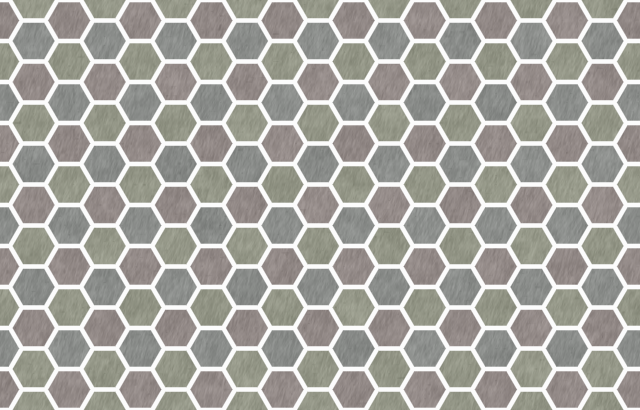
Reproduce this pattern procedurally as a Shadertoy shader.

```glsl
// Muted felt hexagons in rows of green, rose and grey, separated by white joints.

float hash(vec2 p) {
    return fract(sin(dot(p, vec2(127.1, 311.7))) * 43758.5453);
}

float valueNoise(vec2 p) {
    vec2 i = floor(p), f = fract(p);
    f = f * f * (3.0 - 2.0 * f);
    return mix(mix(hash(i), hash(i + vec2(1, 0)), f.x),
               mix(hash(i + vec2(0, 1)), hash(i + vec2(1, 1)), f.x), f.y);
}

// Nearest centre of two interleaved lattices, in cells of two columns by one row
vec2 hexCentre(vec2 p, vec2 cellSize) {
    vec2 even = vec2(floor(p.x + 0.5), floor(p.y) + 0.5);
    vec2 odd = vec2(floor(p.x) + 0.5, floor(p.y + 0.5));
    return length((p - even) * cellSize) < length((p - odd) * cellSize) ? even : odd;
}

// Slanted fibres, soft mottling and a few dark specks
float feltShade(vec2 p, vec2 seed) {
    vec2 slanted = vec2(p.x - 0.25 * p.y, p.y);
    float fibres = valueNoise(slanted * vec2(24, 6) + seed) - 0.5;
    float fineGrain = valueNoise(slanted * vec2(38, 14) + seed.yx) - 0.5;
    float mottle = valueNoise(p * 3.5 + seed) - 0.5;
    float specks = smoothstep(0.86, 1.0, valueNoise(p * 9.0 + seed.yx));
    return 0.065 * fibres + 0.045 * fineGrain + 0.04 * mottle - 0.035 * specks;
}

void mainImage(out vec4 fragColor, in vec2 fragCoord) {
    const vec2 repeats = vec2(9, 10);
    vec2 cellSize = vec2(sqrt(3.0), 1.0);
    vec2 p = fragCoord / iResolution.xy * repeats + vec2(0.027, 0.0);
    vec2 centre = hexCentre(p, cellSize);
    vec2 local = (p - centre) * cellSize;
    vec2 id = mod(centre, repeats);   // wrapped, so opposite edges agree

    // Colour cycles through the half rows, counted from the top
    float halfRow = mod(2.0 * (repeats.y - id.y), 2.0 * repeats.y);
    float hue = mod(floor(halfRow + 0.5), 3.0);
    vec3 green = vec3(0.58, 0.59, 0.53);
    vec3 rose = vec3(0.575, 0.54, 0.53);
    vec3 grey = vec3(0.54, 0.55, 0.54);
    vec3 felt = hue < 0.5 ? green : hue < 1.5 ? rose : grey;

    // Each tile is its own cut of cloth
    vec2 seed = floor(90.0 * vec2(hash(id + 3.7), hash(id + 8.2)));
    felt += feltShade(local, seed) + 0.02 * (hash(id + 5.1) - 0.5);

    // White joints between flat-topped hexagons
    vec2 a = abs(local);
    float edge = 0.5 - max(a.y, dot(a, vec2(0.866, 0.5)));
    float blur = 0.8 * repeats.y / iResolution.y;
    float tile = smoothstep(-blur, blur, edge - 0.056);
    fragColor = vec4(mix(vec3(0.99), felt, tile), 1.0);
}
```
